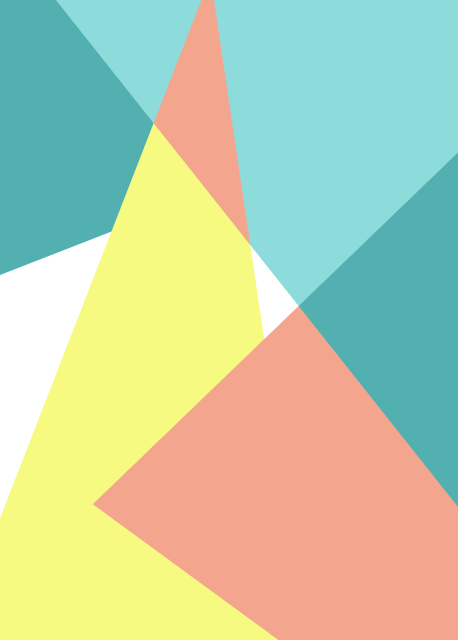
Reproduce this background procedurally as a Shadertoy shader.

```glsl
#define AQUA  vec3(0.557, 0.859, 0.859)
#define TEAL  vec3(0.322, 0.690, 0.692)
#define CORAL vec3(0.957, 0.647, 0.557)
#define LEMON vec3(0.965, 0.980, 0.502)
#define PAPER vec3(1.0)

// Edges as start.xy, end.xy in canvas fractions
#define DIAGONAL    vec4(0.1220, 1.0000, 1.0000, 0.2080)
#define RISING      vec4(0.2026, 0.2122, 1.0000, 0.7617)
#define WEDGE_LEFT  vec4(0.4398, 1.0000, 0.0000, 0.1900)
#define WEDGE_RIGHT vec4(0.5766, 0.4714, 0.4672, 1.0000)
#define TEAL_BASE   vec4(0.0000, 0.5703, 0.2427, 0.6380)
#define CORAL_BASE  vec4(0.2026, 0.2122, 0.6077, 0.0000)

// Smooth coverage of the half plane to the left of a directed edge
float leftOf(vec2 uv, vec4 edge) {
    vec2 along = edge.zw - edge.xy;
    vec2 normal = vec2(-along.y, along.x);
    float pixelStep = length(normal / iResolution.xy);
    return clamp(dot(uv - edge.xy, normal) / pixelStep + 0.5, 0.0, 1.0);
}

void mainImage(out vec4 fragColor, in vec2 fragCoord) {
    vec2 uv = fragCoord / iResolution.xy;

    float aboveDiagonal = leftOf(uv, DIAGONAL);
    float aboveRising = leftOf(uv, RISING);
    float wedge = leftOf(uv, WEDGE_LEFT) * leftOf(uv, WEDGE_RIGHT);

    // Below the diagonal: teal corner, lemon wedge, coral block
    vec3 lower = mix(PAPER, TEAL, leftOf(uv, TEAL_BASE));
    lower = mix(lower, LEMON, wedge);
    // The wedge is the only shape left of the block, so paper ends at its base
    float block = (1.0 - aboveRising) * leftOf(uv, CORAL_BASE);
    lower = mix(lower, CORAL, block);

    // Above the diagonal: aqua and teal split, coral wedge tip
    vec3 upper = mix(TEAL, AQUA, aboveRising);
    upper = mix(upper, CORAL, wedge);

    fragColor = vec4(mix(lower, upper, aboveDiagonal), 1.0);
}
```
